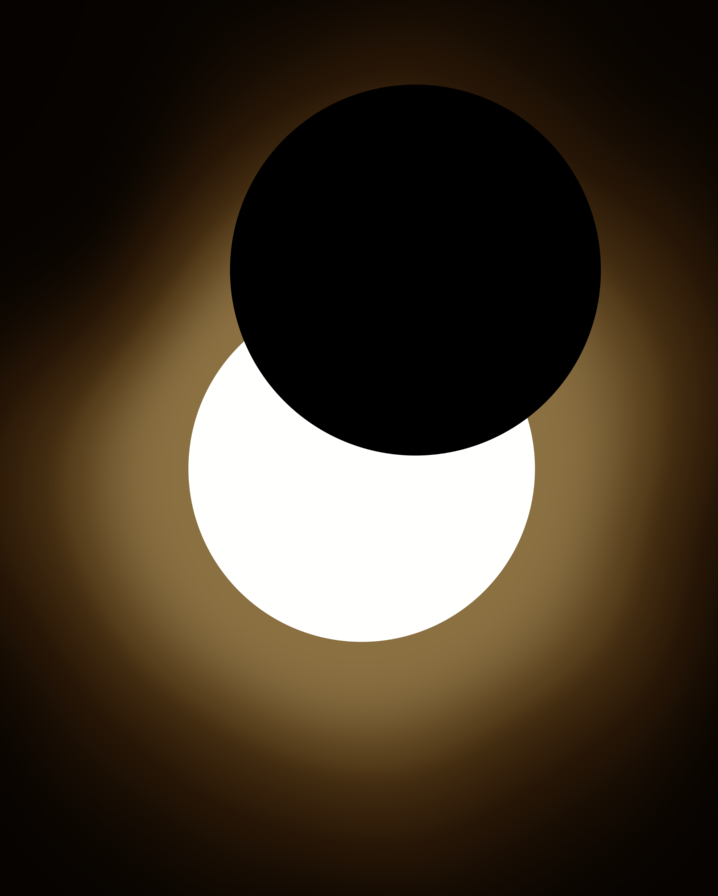
Reproduce this background procedurally as a WebGL 1 fragment shader.

```glsl
precision highp float;

uniform vec2 u_resolution;

// Positions and sizes in canvas heights, measured from the canvas centre
const vec2 SUN_CENTER = vec2(0.003, -0.023);
const float SUN_RADIUS = 0.1934;
const vec2 MOON_CENTER = vec2(0.063, 0.1986);
const float MOON_RADIUS = 0.2070;

const float GLOW_REACH = 0.193;
const float HAZE_SCALE = 5.0;
const float HAZE_AMOUNT = 0.10;
const float EDGE_PIXELS = 0.9;

const vec3 NIGHT = vec3(0.015, 0.006, 0.0);
const vec3 UMBER = vec3(0.16, 0.09, 0.025);
const vec3 AMBER = vec3(0.30, 0.205, 0.08);
const vec3 GOLD = vec3(0.56, 0.455, 0.27);
const vec3 SUN_COLOR = vec3(1.0, 1.0, 0.995);
const vec3 MOON_COLOR = vec3(0.0);

vec2 hashGradient(vec2 cell) {
  float angle = 6.2832 * fract(sin(dot(cell, vec2(127.1, 311.7))) * 43758.5);
  return vec2(cos(angle), sin(angle));
}

float gradientNoise(vec2 p) {
  vec2 i = floor(p);
  vec2 f = p - i;
  vec2 u = f * f * f * (f * (f * 6.0 - 15.0) + 10.0);
  float a = dot(hashGradient(i), f);
  float b = dot(hashGradient(i + vec2(1.0, 0.0)), f - vec2(1.0, 0.0));
  float c = dot(hashGradient(i + vec2(0.0, 1.0)), f - vec2(0.0, 1.0));
  float d = dot(hashGradient(i + 1.0), f - 1.0);
  return mix(mix(a, b, u.x), mix(c, d, u.x), u.y);
}

// Smooth angular bump that peaks at the given direction
float lobe(float angle, float direction, float sharpness) {
  return exp(sharpness * (cos(angle - direction) - 1.0));
}

float discMask(vec2 p, vec2 center, float radius) {
  float edge = EDGE_PIXELS / u_resolution.y;
  return 1.0 - smoothstep(-edge, edge, length(p - center) - radius);
}

// Glow strength: 1 at the sun's rim, fading outwards unevenly by direction
float glowStrength(vec2 p) {
  vec2 offset = p - SUN_CENTER;
  float angle = atan(offset.y, offset.x);
  float reach = 1.0
    + 0.18 * lobe(angle, 1.48, 12.0)
    + 0.12 * lobe(angle, 0.55, 8.0)
    + 0.10 * lobe(angle, 3.10, 20.0)
    + 0.06 * lobe(angle, -1.57, 20.0)
    - 0.28 * lobe(angle, 2.45, 9.0)
    - 0.08 * lobe(angle, -0.25, 16.0);
  reach += HAZE_AMOUNT * gradientNoise(p * HAZE_SCALE);
  float height = max(length(offset) - SUN_RADIUS, 0.0);
  float falloff = height / (GLOW_REACH * reach);
  return exp(-falloff * falloff);
}

vec3 glowColor(float strength) {
  vec3 color = mix(NIGHT, UMBER, smoothstep(-0.05, 0.36, strength));
  color = mix(color, AMBER, clamp((strength - 0.30) / 0.34, 0.0, 1.0));
  return mix(color, GOLD, smoothstep(0.52, 1.08, strength));
}

void main() {
  vec2 p = (gl_FragCoord.xy - 0.5 * u_resolution) / u_resolution.y;

  // Halo, then the bright disc, then the dark disc in front
  vec3 color = glowColor(glowStrength(p));
  color = mix(color, SUN_COLOR, discMask(p, SUN_CENTER, SUN_RADIUS));
  color = mix(color, MOON_COLOR, discMask(p, MOON_CENTER, MOON_RADIUS));

  gl_FragColor = vec4(color, 1.0);
}
```
